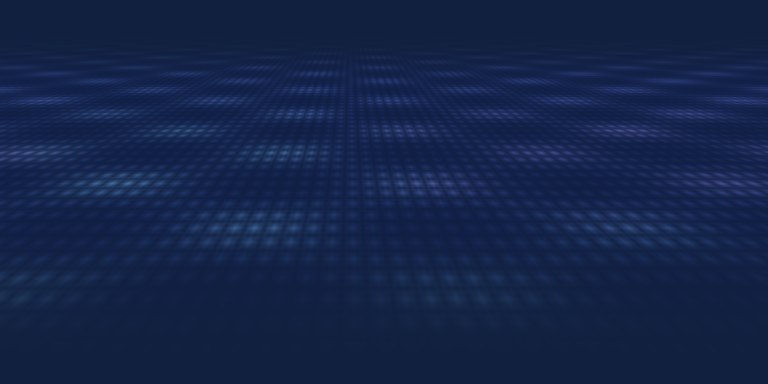
Give the GLSL for this background, as a WebGL 2 fragment shader.

```glsl
#version 300 es
precision highp float;
// Dim blue woven floor in perspective, lit by a checkered lattice of soft glows.

uniform vec2 u_resolution;
out vec4 outColor;

const float TAU = 6.2831853;

// Layout, in units of the canvas height
const vec2 VANISHING = vec2(0.911, 1.026);  // vanishing point of the floor
const vec2 LATTICE_ORIGIN = vec2(-0.40, 1.613);
const vec2 LATTICE_STEP = vec2(0.787, 0.372);
const vec2 DOTS_PER_STEP = vec2(9.5, 4.0);
const float THREADS_PER_DOT = 3.0;

// Fades of the floor towards the viewer and the horizon
const vec2 NEAR_FADE = vec2(0.06, 0.50);
const vec2 FAR_FADE = vec2(0.77, 0.91);

// Colours
const vec3 BACKDROP = vec3(0.067, 0.127, 0.245);
const vec3 FLOOR = vec3(0.062, 0.117, 0.262);
const vec3 DOT_LIGHT = vec3(0.030, 0.045, 0.085);
const vec3 TEAL = vec3(0.100, 0.165, 0.145);
const vec3 VIOLET = vec3(0.140, 0.105, 0.150);
const vec3 FAR_BLUE = vec3(0.085, 0.100, 0.190);

float hash(vec2 p) {
    return fract(sin(dot(p, vec2(127.1, 311.7))) * 43758.5453);
}

float smoothNoise(vec2 p) {
    vec2 cell = floor(p);
    vec2 t = smoothstep(0.0, 1.0, fract(p));
    float low = mix(hash(cell), hash(cell + vec2(1.0, 0.0)), t.x);
    float high = mix(hash(cell + vec2(0.0, 1.0)), hash(cell + 1.0), t.x);
    return mix(low, high, t.y);
}

// Raised cosine per axis, flattened where it is too fine to resolve
vec2 softWave(vec2 p) {
    vec2 footprint = fwidth(p);
    return 0.5 + 0.5 * cos(TAU * p) * exp(-4.0 * footprint * footprint);
}

void main() {
    vec2 uv = gl_FragCoord.xy / u_resolution.y;
    float across = gl_FragCoord.x / u_resolution.x;

    // Project onto the floor, in lattice steps
    float depth = 1.0 / max(VANISHING.y - uv.y, 0.02);
    vec2 ground = vec2((uv.x - VANISHING.x) * depth, depth);
    vec2 lattice = (ground - LATTICE_ORIGIN) / LATTICE_STEP;

    // Broad glows on every other lattice point
    vec2 swing = cos(0.5 * TAU * lattice);
    float checker = 0.5 + 0.5 * swing.x * swing.y;
    float glow = pow(checker, 3.0);
    glow *= 0.75 + 0.5 * smoothNoise(lattice * 0.6 + 3.0);

    // Woven dots with finer threads between them
    vec2 weave = lattice * DOTS_PER_STEP;
    vec2 dotWave = softWave(weave);
    vec2 threadWave = softWave(weave * THREADS_PER_DOT);
    float dots = dotWave.x * dotWave.y;
    float threads = 0.5 * (threadWave.x + threadWave.y);
    float texture_ = 0.45 + 0.85 * dots + 0.30 * (threads - 0.5);

    // Teal on the left, violet on the right, blue in the distance
    float hue = smoothstep(0.34, 0.68, across + 0.25 * (uv.y - 0.5));
    hue = mix(hue, 1.0, 0.7 * (1.0 - smoothstep(0.0, 0.14, across))
            * smoothstep(0.48, 0.60, uv.y));
    hue *= smoothstep(0.34, 0.54, uv.y);
    vec3 tint = mix(TEAL, VIOLET, hue);
    tint = mix(tint, FAR_BLUE, 0.75 * smoothstep(0.62, 0.78, uv.y));

    // Glows in front are dimmer to the right
    float frontRight = smoothstep(0.4, 0.8, across) * (1.0 - smoothstep(0.35, 0.6, uv.y));
    glow *= 1.0 - 0.4 * frontRight;

    float fade = smoothstep(NEAR_FADE.x, NEAR_FADE.y, uv.y)
               * (1.0 - smoothstep(FAR_FADE.x, FAR_FADE.y, uv.y));
    vec3 lit = FLOOR + DOT_LIGHT * (dots + 0.3 * threads) * (0.5 + checker)
             + tint * glow * texture_;
    outColor = vec4(mix(BACKDROP, lit, fade), 1.0);
}
```
